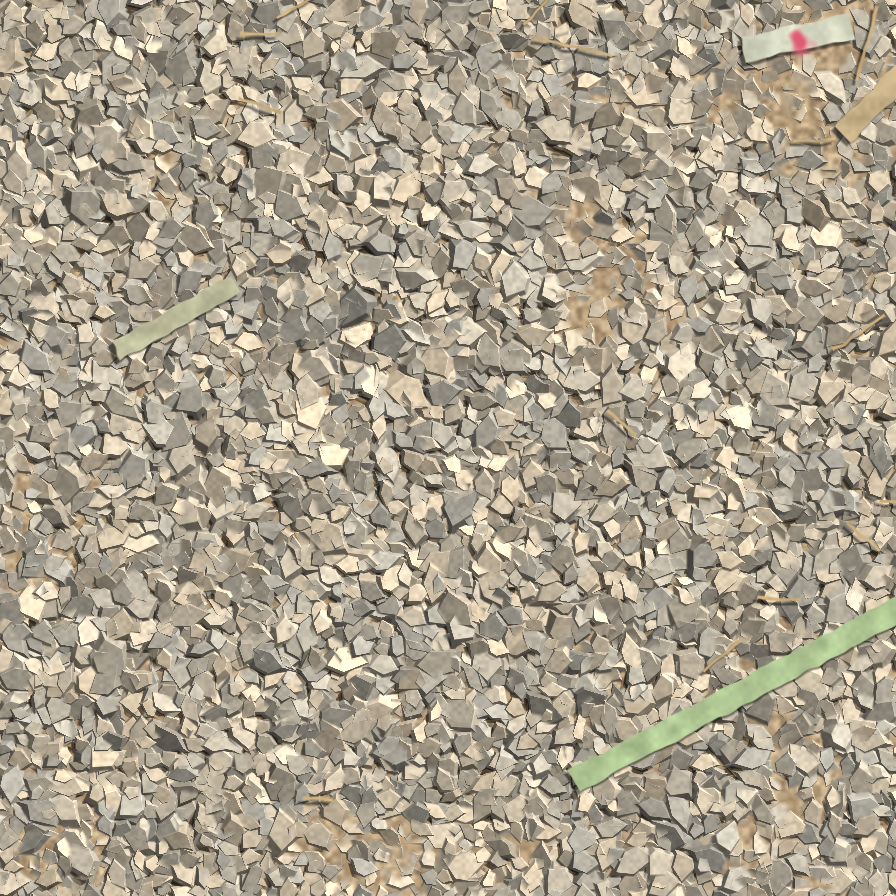
This texture is drawn by a WebGL 1 fragment shader. Its source:

```glsl
precision highp float;
// Sunlit gravel on dusty ground, with straw and a few faded strips on top.
// Two jittered grids of faceted stones form a height field; the highest stone
// shows, and a short march towards the sun finds the cast shadows.
uniform vec2 u_resolution;

const vec3 SUN = vec3(0.50, 0.54, 0.68);

float hash(vec2 p) {
  return fract(sin(dot(p, vec2(127.1, 311.7))) * 43758.5453);
}

vec2 hash2(vec2 p) {
  return vec2(hash(p), hash(p + 37.3));
}

float noise(vec2 p) {
  vec2 i = floor(p), f = fract(p);
  f = f * f * (3.0 - 2.0 * f);
  return mix(mix(hash(i), hash(i + vec2(1, 0)), f.x),
             mix(hash(i + vec2(0, 1)), hash(i + vec2(1, 1)), f.x), f.y);
}

// Height of one stone around its centre; slope returns its downhill direction.
float stone(vec2 d, vec2 id, out vec2 slope) {
  float turn = 6.2832 * hash(id + 3.1), seed = hash(id + 5.7);
  float c = cos(turn), s = sin(turn), squash = 1.0 + 0.6 * hash(id + 8.3);
  mat2 frame = mat2(c, s * squash, -s, c * squash);
  d = frame * d;
  float radius = mix(0.36, 0.6, seed);
  float base = mix(0.3, 0.9, hash(id + 11.9));
  vec2 tilt = (hash2(id + 14.2) - 0.5) * 0.9;
  float height = base + dot(d, tilt);
  slope = -tilt;
  for (int k = 0; k < 5; k++) {
    float r = fract(seed * 17.3 + float(k) * 0.618);
    float angle = (float(k) + 0.7 * r) * 1.2566;
    vec2 side = vec2(cos(angle), sin(angle));
    float steep = mix(1.3, 4.5, fract(r * 7.7));
    float face = base + steep * (radius - dot(d, side));
    slope = mix(slope, side * steep, smoothstep(-0.08, 0.08, height - face));
    height = min(height, face);
  }
  slope = slope * frame;
  return height;
}

// Height and sunlit colour of the whole gravel bed.
float heap(vec2 p, out vec3 colour) {
  float dust = smoothstep(0.5, 0.9, 0.65 * noise(p * 4.5 + 2.0) + 0.35 * noise(p * 17.0));
  float top = 0.05 + 0.6 * dust + 0.2 * noise(p * 90.0);
  colour = mix(vec3(0.60, 0.50, 0.38), vec3(0.87, 0.77, 0.62), noise(p * 150.0));
  for (int layer = 0; layer < 2; layer++) {
    float n = float(layer);
    vec2 q = p * mix(36.0, 54.0, n) + n * 71.4;
    for (int j = -1; j <= 1; j++) {
      for (int i = -1; i <= 1; i++) {
        vec2 id = floor(q) + vec2(i, j);
        vec2 slope;
        float height = stone(q - id - 0.15 - 0.7 * hash2(id), id, slope);
        float cover = smoothstep(-0.12, 0.12, height - top);
        float lit = max(dot(normalize(vec3(slope, 1.0)), SUN), 0.0);
        vec3 rock = mix(vec3(0.66, 0.645, 0.60), vec3(0.84, 0.77, 0.66), hash(id + 21.4));
        rock *= mix(0.86, 1.14, hash(id + 27.8));
        colour = mix(colour, rock * (0.45 + 0.82 * lit), cover);
        top = max(top, height);
      }
    }
  }
  return top;
}

// Signed distance to a flat bar from a to b.
float bar(vec2 p, vec2 a, vec2 b, float halfWidth) {
  vec2 axis = normalize(b - a), d = p - 0.5 * (a + b);
  vec2 q = abs(vec2(dot(d, axis), dot(d, vec2(-axis.y, axis.x))));
  q -= vec2(0.5 * length(b - a), halfWidth);
  return length(max(q, 0.0)) + min(max(q.x, q.y), 0.0);
}

// Lays a bar with its shadow over the gravel.
void lay(inout vec3 colour, vec2 p, vec2 a, vec2 b, float halfWidth, vec3 tint) {
  vec2 ragged = p + 0.004 * (vec2(noise(p * 70.0), noise(p * 70.0 + 9.0)) - 0.5);
  float shadow = bar(ragged + SUN.xy * 0.009, a, b, halfWidth);
  colour *= 1.0 - 0.5 * smoothstep(0.002, -0.002, shadow);
  float worn = 0.88 + 0.2 * noise(p * 60.0) + 0.08 * noise(p * 190.0);
  colour = mix(colour, tint * worn, smoothstep(0.0012, -0.0012, bar(ragged, a, b, halfWidth)));
}

void main() {
  vec2 p = gl_FragCoord.xy / u_resolution.y;
  vec3 colour, unused;
  float height = heap(p, colour);

  // Cast shadows and fine grain
  float shade = 0.0;
  for (int k = 1; k <= 3; k++) {
    float reach = float(k);
    float blocker = heap(p + normalize(SUN.xy) * 0.0065 * reach, unused);
    shade = max(shade, smoothstep(0.05, 0.35, blocker - height - 0.23 * reach));
  }
  colour *= mix(vec3(1.0), vec3(0.43, 0.40, 0.36), shade);
  colour *= 0.92 + 0.16 * noise(p * 230.0);

  // Scattered straw
  for (int k = 0; k < 14; k++) {
    vec2 seed = vec2(float(k), 4.6);
    vec2 start = hash2(seed);
    float angle = 2.2 * hash(seed + 6.0) - 0.8;
    vec2 end = start + vec2(cos(angle), sin(angle)) * mix(0.03, 0.09, hash(seed + 9.0));
    lay(colour, p, start, end, 0.0016, vec3(0.78, 0.67, 0.48));
  }

  // Faded strips and a pale scrap with a pink stain
  lay(colour, p, vec2(0.64, 0.128), vec2(1.02, 0.33), 0.0135, vec3(0.68, 0.77, 0.57));
  lay(colour, p, vec2(0.13, 0.608), vec2(0.264, 0.683), 0.0115, vec3(0.74, 0.74, 0.61));
  lay(colour, p, vec2(0.94, 0.85), vec2(1.02, 0.93), 0.013, vec3(0.78, 0.69, 0.53));
  lay(colour, p, vec2(0.83, 0.945), vec2(0.95, 0.97), 0.014, vec3(0.82, 0.83, 0.74));
  float stain = length(p - vec2(0.895, 0.952)) + 0.012 * noise(p * 80.0);
  colour = mix(colour, vec3(0.88, 0.36, 0.46), smoothstep(0.022, 0.012, stain));

  gl_FragColor = vec4(colour, 1.0);
}
```
